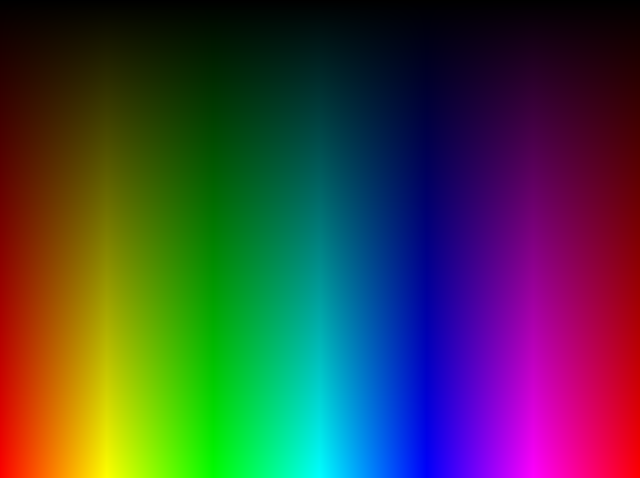
Write a Shadertoy shader that draws this background.

```glsl
// A full hue spectrum running left to right, from red round to red again,
// at full brightness on the lower edge and fading evenly to black at the top.
// Each channel is a clipped triangle wave of hue, scaled by the brightness.

#define HUE_START 0.0
#define HUE_TURNS 1.0
#define SATURATION 1.0
#define FADE_POWER 1.0

// Hue (in turns), saturation and value to red, green and blue
vec3 hsvToRgb(float hue, float saturation, float value) {
    vec3 phase = fract(hue + vec3(0.0, 2.0, 1.0) / 3.0);
    vec3 pureHue = clamp(abs(phase * 6.0 - 3.0) - 1.0, 0.0, 1.0);
    return value * mix(vec3(1.0), pureHue, saturation);
}

void mainImage(out vec4 fragColor, in vec2 fragCoord) {
    vec2 uv = fragCoord / iResolution.xy;

    // Hue follows the width, brightness falls with height
    float hue = HUE_START + HUE_TURNS * uv.x;
    float brightness = pow(1.0 - uv.y, FADE_POWER);

    fragColor = vec4(hsvToRgb(hue, SATURATION, brightness), 1.0);
}
```
